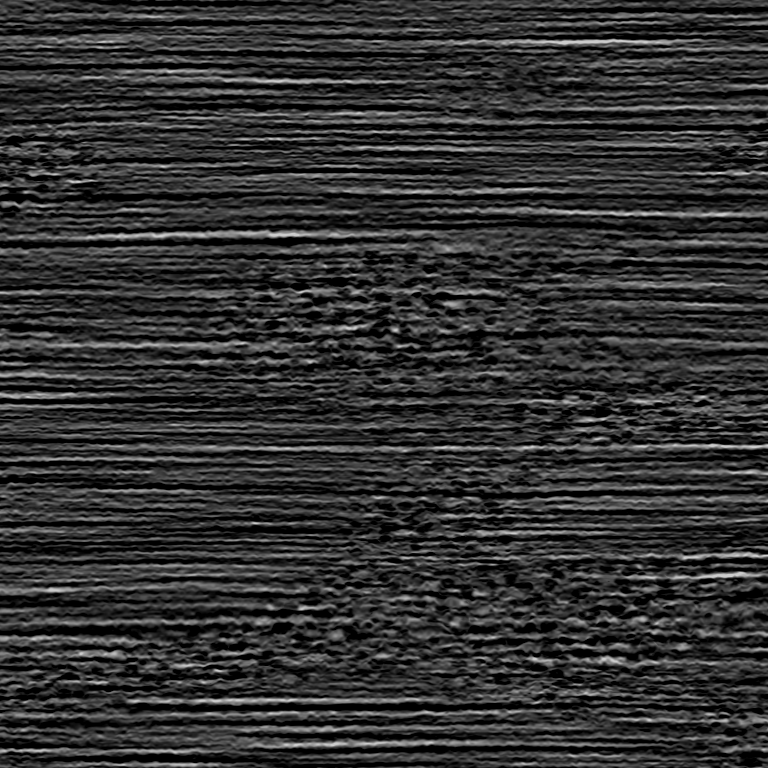
This texture is drawn by a WebGL 2 fragment shader. Its source:

```glsl
#version 300 es
precision highp float;
// Dark brushed wood grain: long ragged horizontal streaks with rough, pitted zones.

uniform vec2 u_resolution;
out vec4 outColor;

const float MEAN_TONE = 0.18;        // average grey before clipping to black
const float TONE_SPREAD = 0.192;     // standard deviation of the grey
const float MAX_TONE = 0.8;
const vec2 COARSE = vec2(3.5, 114.0);  // cells across and up the canvas
const vec2 MEDIUM = vec2(8.0, 163.0);
const vec2 FINE = vec2(22.0, 246.0);
const vec2 DASHES = vec2(46.0, 128.0);
const vec2 GRIT = vec2(100.0, 190.0);
const vec2 SPECKS = vec2(190.0, 240.0);
const vec2 PITS = vec2(46.0, 84.0);
const vec2 ZONE = vec2(3.2, 9.0);
const float ZONE_TILT = 0.14;
const float PIT_DEPTH = 1.3;
const float UNIT_GAIN = 8.2;         // brings streak noise to unit deviation

float hash(vec2 p) {
    vec3 q = fract(vec3(p.xyx) * vec3(0.1031, 0.1030, 0.0973));
    q += dot(q, q.yzx + 33.33);
    return fract((q.x + q.y) * q.z);
}

// Smooth random value from -1 to 1 along one row, shifted per row.
float rowValue(float x, float row, float seed) {
    x += 17.0 * hash(vec2(row, seed + 5.0));
    float cell = floor(x);
    float a = hash(vec2(cell, row + seed * 311.0));
    float b = hash(vec2(cell + 1.0, row + seed * 311.0));
    return mix(a, b, smoothstep(0.0, 1.0, x - cell)) * 2.0 - 1.0;
}

// Broad value noise from -1 to 1.
float cloud(vec2 p, float seed) {
    float row = floor(p.y);
    float t = smoothstep(0.0, 1.0, p.y - row);
    return mix(rowValue(p.x, row, seed), rowValue(p.x, row + 1.0, seed), t);
}

// Gradient noise across the rows: neighbouring bright and dark streaks.
float streaks(vec2 p, float seed) {
    float row = floor(p.y);
    float f = p.y - row;
    float below = rowValue(p.x, row, seed) * f;
    float above = rowValue(p.x, row + 1.0, seed) * (f - 1.0);
    return UNIT_GAIN * mix(below, above, smoothstep(0.0, 1.0, f));
}

// Cellular noise: 1 inside scattered pits of varied size, 0 outside.
float pits(vec2 p) {
    vec2 cell = floor(p);
    float cover = 0.0;
    for (int j = -1; j <= 1; j++) {
        for (int i = -1; i <= 1; i++) {
            vec2 c = cell + vec2(i, j);
            vec2 centre = c + vec2(hash(c + 71.0), hash(c + 137.0));
            float radius = 0.55 * hash(c + 211.0);
            cover = max(cover, 1.0 - smoothstep(radius - 0.15, radius + 0.1, length(p - centre)));
        }
    }
    return cover;
}

// Layered sines bend the grain slightly and vary the line spacing.
float bend(vec2 p) {
    float spacing = 0.008 * sin(p.y * 14.0 + 0.8) + 0.003 * sin(p.y * 37.0 + 2.0);
    float sway = 0.0016 * sin(p.x * 6.3 + p.y * 11.0)
               + 0.0006 * sin(p.x * 17.0 - p.y * 29.0 + 1.3);
    return spacing + sway;
}

void main() {
    vec2 uv = gl_FragCoord.xy / u_resolution.y;

    // Zones of rough grain and of stronger contrast
    vec2 tilted = vec2(uv.x, uv.y - ZONE_TILT * uv.x);
    float rough = smoothstep(-0.2, 0.7, cloud(tilted * ZONE, 1.0));
    float contrast = 1.0 + 0.25 * cloud(uv * vec2(4.0, 15.0), 2.0);

    // Bent coordinates, with ragged edges at small scale
    vec2 p = uv;
    p.y += bend(uv);
    p.y += rough * 0.0026 * cloud(uv * vec2(9.0, 24.0), 3.0);
    p.y += (0.0006 + 0.0008 * rough) * cloud(uv * vec2(75.0, 100.0), 4.0);
    p.y += 0.0008 * cloud(uv * vec2(170.0, 170.0), 5.0);

    // Long streaks
    float grain = 0.72 * streaks(p * COARSE, 6.0)
                + 0.48 * streaks(p * MEDIUM + 0.37, 7.0)
                + 0.28 * streaks(p * FINE + 0.71, 8.0);

    // Broken dashes, fine specks and dark pits
    grain *= 1.0 - 0.35 * rough;
    grain += 0.45 * rough * streaks(p * DASHES + 0.53, 9.0);
    grain += (0.28 + 0.12 * rough) * streaks(p * GRIT, 10.0);
    grain += (0.2 + 0.1 * rough) * streaks(p * SPECKS + 0.29, 11.0);
    grain += rough * (0.3 - PIT_DEPTH * pits(p * PITS));

    // Soft bands of lighter and darker wood
    grain += 0.2 * cloud(p * vec2(5.0, 34.0), 12.0);

    float tone = clamp(MEAN_TONE + TONE_SPREAD * contrast * grain, 0.0, MAX_TONE);
    outColor = vec4(vec3(tone), 1.0);
}
```
